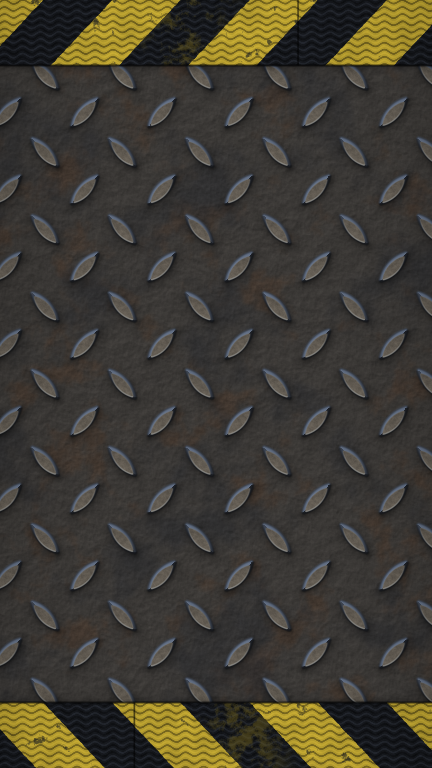
This texture is drawn by a WebGL 1 fragment shader. Its source:

```glsl
precision highp float;
// Worn steel tread plate with raised lugs between two hazard-striped bands.
uniform vec2 u_resolution;

// Layout, in canvas widths
const float PITCH = 0.1788;                 // lug spacing on both axes
const vec2 RISING_LUG = vec2(0.0170, 0.2600);  // measured from the top left
const vec2 FALLING_LUG = vec2(0.1042, 0.1736);
const float LUG_ANGLE = 0.82;
const vec2 LUG_HALF = vec2(0.0420, 0.0115);
const vec2 FACE_HALF = vec2(0.0335, 0.0093);
const float BAND = 0.1515;
const float STRIPE_PITCH = 0.3180;
const float STRIPE_WIDTH = 0.1580;
const float STRIPE_START = 0.2600;
const float STRIPE_SLOPE = 0.94;

// Colours
const vec3 STEEL = vec3(0.232, 0.222, 0.212);
const vec3 RUST = vec3(0.285, 0.215, 0.165);
const vec3 SOOT = vec3(0.165, 0.168, 0.178);
const vec3 FACE = vec3(0.375, 0.350, 0.315);
const vec3 SKY_RIM = vec3(0.345, 0.390, 0.465);
const vec3 DARK_RIM = vec3(0.105, 0.115, 0.135);
const vec3 GLINT = vec3(0.66, 0.66, 0.64);
const vec3 YELLOW = vec3(0.700, 0.605, 0.180);
const vec3 BLACK = vec3(0.095, 0.105, 0.125);

vec2 hash2(vec2 p) {
  vec2 k = vec2(dot(p, vec2(127.1, 311.7)), dot(p, vec2(269.5, 183.3)));
  return fract(sin(k) * 43758.5);
}

// Distance to the nearest scattered point
float cellular(vec2 p) {
  vec2 cell = floor(p), f = fract(p);
  float nearest = 2.0;
  for (int j = -1; j <= 1; j++) {
    for (int i = -1; i <= 1; i++) {
      vec2 o = vec2(float(i), float(j));
      nearest = min(nearest, length(o + hash2(cell + o) - f));
    }
  }
  return nearest;
}

// Layered, warped sines, about -1 to 1
float waves(vec2 p) {
  float sum = 0.0, amp = 0.5;
  for (int i = 0; i < 5; i++) {
    sum += amp * sin(p.x + 1.3 * sin(p.y * 0.9)) * cos(p.y + 1.1 * sin(p.x * 0.7));
    p = mat2(1.52, 1.16, -1.16, 1.52) * p + 2.3;
    amp *= 0.62;
  }
  return sum;
}

float roughness(vec2 p) {
  vec2 warped = p + 0.008 * vec2(waves(p * 35.0), waves(p * 35.0 + 7.0));
  return cellular(warped * vec2(26.0, 34.0)) + 0.45 * cellular(warped * 85.0) + 0.5 * waves(p * 48.0);
}

// Pointed oval along x: distance, then outward normal
vec3 oval(vec2 p, vec2 h, float rounding) {
  float d = (h.x * h.x - h.y * h.y) / (2.0 * h.y);
  vec2 s = vec2(p.x < 0.0 ? -1.0 : 1.0, p.y < 0.0 ? -1.0 : 1.0);
  vec2 q = abs(p);
  bool tip = (q.x - h.x) * d > q.y * h.x;
  vec2 v = tip ? q - vec2(h.x, 0.0) : q + vec2(0.0, d);
  float dist = length(v) - (tip ? 0.0 : d + h.y) - rounding;
  return vec3(dist, s * v / max(length(v), 1e-5));
}

// One lattice of lugs: contact shadow, bevelled rim, worn face, glint
vec3 addLugs(vec3 col, vec2 p, vec2 start, float angle, float grain, float px) {
  vec2 q = mod(p - start + 0.5 * PITCH, PITCH) - 0.5 * PITCH;
  float c = cos(angle), s = sin(angle);
  mat2 toLocal = mat2(c, -s, s, c), toPlate = mat2(c, s, -s, c);
  vec3 body = oval(toLocal * q, LUG_HALF, 0.0055);
  vec3 face = oval(toLocal * (q - vec2(0.0, -0.0028)), FACE_HALF, 0.0025);
  vec2 n = toPlate * body.yz, fn = toPlate * face.yz;
  float lit = dot(n, normalize(vec2(-0.35, 0.9)));
  float shade = exp(-max(body.x, 0.0) / 0.009);
  col *= 1.0 - shade * (0.23 - 0.22 * lit);
  vec3 rim = mix(DARK_RIM, SKY_RIM, smoothstep(-0.65, 0.95, lit));
  rim *= 0.72 + 0.4 * smoothstep(0.0, -0.006, body.x);
  col = mix(col, rim, smoothstep(0.0015 + px, -0.0015 - px, body.x));
  vec3 top = FACE * (1.0 + 0.13 * grain - 2.5 * q.y);
  col = mix(col, top, smoothstep(px, -px, face.x));
  float edge = 1.0 - smoothstep(0.0, 0.0014 + px, abs(face.x));
  return mix(col, GLINT, edge * (0.12 + 0.48 * smoothstep(0.1, 0.9, -fn.y)));
}

vec3 plate(vec2 p, float px) {
  float relief = roughness(p) - roughness(p + vec2(-0.0022, 0.0032));
  float blotch = waves(p * 9.0 + 2.0), grain = waves(p * 210.0);
  vec3 col = mix(STEEL, RUST, 0.55 * smoothstep(0.1, 0.75, waves(p * 15.0 + 4.0)));
  col = mix(col, SOOT, 0.65 * smoothstep(0.0, 0.75, blotch));
  col *= 1.0 + clamp(0.32 * relief, -0.22, 0.22) + 0.07 * grain;
  col = addLugs(col, p, vec2(RISING_LUG.x, -RISING_LUG.y), LUG_ANGLE, grain, px);
  return addLugs(col, p, vec2(FALLING_LUG.x, -FALLING_LUG.y), -LUG_ANGLE, grain, px);
}

// depth runs down from the band's top; lean sets the stripe direction
vec3 hazard(vec2 p, float depth, float lean, float wornX, float seamX, float px) {
  float wear = waves(p * 40.0), fine = waves(p * 170.0);
  float x = p.x + lean * STRIPE_SLOPE * depth - STRIPE_START + 0.0015 * fine;
  float off = abs(mod(x - 0.5 * STRIPE_WIDTH + 0.5 * STRIPE_PITCH, STRIPE_PITCH) - 0.5 * STRIPE_PITCH);
  float paint = smoothstep(px, -px, off - 0.5 * STRIPE_WIDTH);
  float ridge = sin(380.0 * depth + 1.7 * sin(150.0 * p.x) + 0.5 * wear);
  float groove = smoothstep(0.35, 0.95, ridge), crest = smoothstep(0.4, 1.0, -ridge);
  vec3 yellow = YELLOW * (1.0 - 0.36 * groove + 0.08 * crest + 0.10 * wear);
  yellow = mix(yellow, BLACK, 0.65 * smoothstep(0.55, 0.85, wear + 0.2 * fine));
  vec3 black = BLACK * (0.85 + 0.5 * crest - 0.25 * groove + 0.2 * fine);
  float scuff = smoothstep(0.15, 0.02, abs(p.x - wornX)) * smoothstep(-0.25, 0.6, wear + 0.4 * fine);
  black = mix(black, YELLOW * 0.6, 0.5 * scuff);
  vec3 col = mix(black, yellow, paint);
  return col * (1.0 - 0.6 * smoothstep(0.002 + px, 0.0, abs(p.x - seamX)));
}

void main() {
  float px = 0.75 / u_resolution.x, height = u_resolution.y / u_resolution.x;
  vec2 p = gl_FragCoord.xy / u_resolution.x;
  float down = height - p.y;
  vec3 col = plate(vec2(p.x, -down), px);
  vec3 upper = hazard(p, down, 1.0, 0.43, 0.69, px);
  vec3 lower = hazard(p, BAND - p.y, -1.0, 0.56, 0.311, px);
  float gap = min(down, p.y) - BAND;
  col *= 1.0 - 0.35 * exp(-max(gap, 0.0) / 0.008);
  col = mix(col, p.y > 0.5 * height ? upper : lower, smoothstep(px, -px, gap));
  col *= 1.0 - 0.55 * smoothstep(0.003 + px, 0.0, abs(gap));
  gl_FragColor = vec4(col * (1.0 - 0.1 * pow(abs(2.0 * p.x - 1.0), 4.0)), 1.0);
}
```
